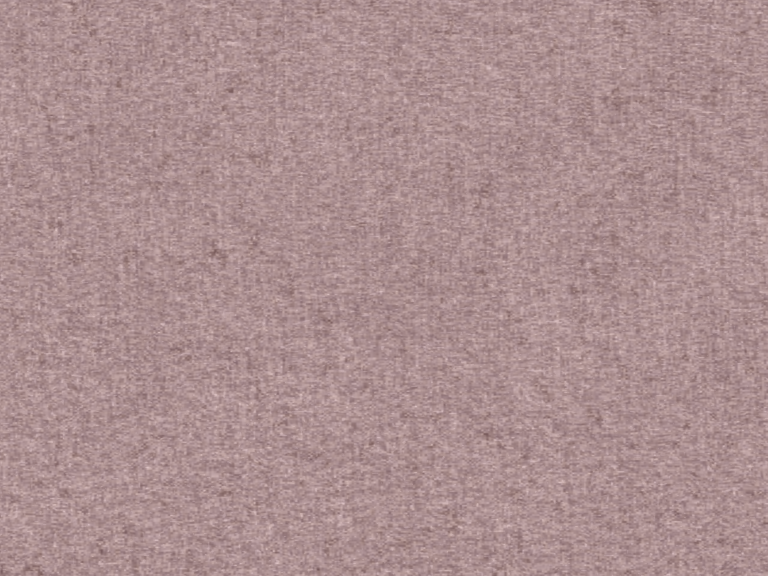
Reproduce this texture procedurally as a WebGL 2 fragment shader.

```glsl
#version 300 es
precision highp float;
// Dusty pink woven cloth with fine crosswise threads, pale glints and small dark slubs.

#define BASE_COLOR vec3(0.673, 0.563, 0.567)
#define GRAIN_FREQ vec2(235.0, 310.0)   // cells per canvas height
#define WEFT_FREQ vec2(72.0, 265.0)
#define WARP_FREQ vec2(260.0, 75.0)
#define SLUB_FREQ vec2(66.0, 60.0)
#define GRAIN_AMOUNT 0.074
#define WEFT_AMOUNT 0.048
#define WARP_AMOUNT 0.030
#define SLUB_AMOUNT 0.055
#define GLINT_AMOUNT 0.075
#define MOTTLE_AMOUNT 0.012
#define TINT_AMOUNT 0.010

out vec4 fragColor;
uniform vec2 u_resolution;

float hash(vec2 p) {
  return fract(sin(dot(p, vec2(127.1, 311.7))) * 43758.5453);
}

// Smooth value noise in the range 0 to 1.
float noise(vec2 p) {
  vec2 cell = floor(p);
  vec2 f = fract(p);
  vec2 w = f * f * (3.0 - 2.0 * f);
  float low = mix(hash(cell), hash(cell + vec2(1.0, 0.0)), w.x);
  float high = mix(hash(cell + vec2(0.0, 1.0)), hash(cell + vec2(1.0, 1.0)), w.x);
  return mix(low, high, w.y);
}

float signedNoise(vec2 p) {
  return 2.0 * noise(p) - 1.0;
}

// Two octaves of broad, slightly flattened shading.
float mottle(vec2 uv) {
  float sum = 0.0;
  float weight = 1.0;
  vec2 p = uv * vec2(9.0, 14.0) + 31.7;
  for (int i = 0; i < 2; i++) {
    sum += weight * signedNoise(p);
    p = p * 2.3 + 17.3;
    weight *= 0.7;
  }
  return sum;
}

void main() {
  vec2 uv = gl_FragCoord.xy / u_resolution.y;

  // Threads wander a little off their straight rows and columns.
  vec2 bend = vec2(signedNoise(uv * 31.0 + 5.2), signedNoise(uv * 37.0 + 9.8));
  vec2 cloth = uv + 0.0022 * bend;

  // Fibre grain and the two thread directions.
  float grain = signedNoise(cloth * GRAIN_FREQ + 3.1);
  float weft = signedNoise(cloth * WEFT_FREQ + 41.3);
  float warp = signedNoise(cloth * WARP_FREQ + 73.9);
  float shade = GRAIN_AMOUNT * grain + WEFT_AMOUNT * weft + WARP_AMOUNT * warp;

  // Small dark slubs, broken up by the grain.
  float slub = smoothstep(0.68, 0.95, noise(cloth * SLUB_FREQ + 113.4));
  shade -= SLUB_AMOUNT * slub * (0.8 - 0.6 * grain);

  // Sparse pale glints, drawn out along the weft.
  float glint = smoothstep(0.74, 0.96, noise(cloth * vec2(150.0, 240.0) + 157.6));
  shade += GLINT_AMOUNT * glint;

  shade += MOTTLE_AMOUNT * mottle(uv);

  // Warm and cool drift between fibres; slubs lean to brown.
  float tint = signedNoise(cloth * vec2(120.0, 150.0) + 211.5) + 0.8 * slub - 0.5 * glint;
  vec3 color = BASE_COLOR + shade * vec3(1.0, 1.02, 0.98);
  color += TINT_AMOUNT * tint * vec3(0.3, 0.1, -1.0);

  fragColor = vec4(clamp(color, 0.0, 1.0), 1.0);
}
```
